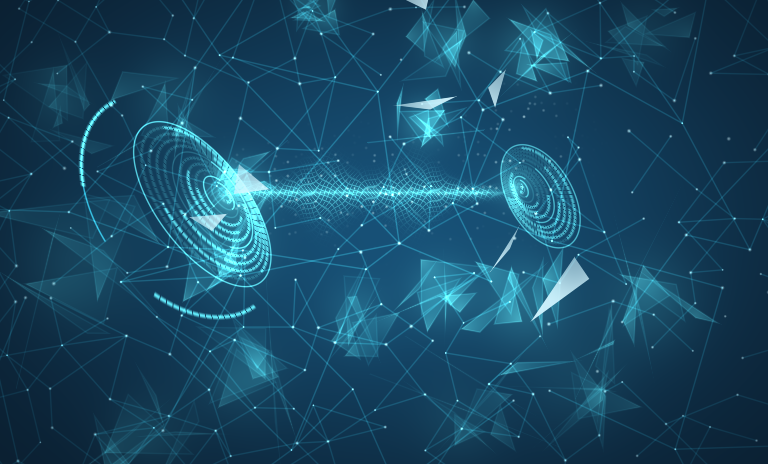
Give the GLSL for this background, as a Shadertoy shader.

```glsl
const vec3 DEEP = vec3(.035, .1, .16), BLUE = vec3(.09, .315, .465);
const vec3 TEAL = vec3(.14, .62, .76), CYAN = vec3(.33, .88, .96), ICE = vec3(.82, .96, 1);
const float TAU = 6.2832, NODE_SIZE = .003, LINE_WIDTH = .0008;
const vec2 LEFT_HUB = vec2(.489, .581), RIGHT_HUB = vec2(1.116, .597);
const vec2 LEFT_AXIS = vec2(.6, -.8), RIGHT_AXIS = vec2(.5, -.866);

// Facet clusters: centre, radius, brightness
const int CLUSTERS = 9, SHARDS = 7;
const vec4 STRONG[CLUSTERS] = vec4[](
  vec4(1.145, .895, .1, .75), vec4(.915, .735, .065, .95), vec4(.965, .91, .08, .55),
  vec4(1.13, .35, .12, .75), vec4(.95, .37, .09, .75), vec4(.5, .46, .1, .7),
  vec4(1.395, .35, .13, .48), vec4(.77, .325, .09, .45), vec4(.53, .59, .07, .65));
const vec4 FAINT[CLUSTERS] = vec4[](
  vec4(.17, .43, .15, .34), vec4(1.245, .18, .13, .26), vec4(.515, .19, .12, .32),
  vec4(.37, .79, .11, .36), vec4(.13, .79, .11, .2), vec4(.32, .07, .11, .28),
  vec4(.99, .09, .11, .26), vec4(1.395, .93, .09, .24), vec4(.687, .985, .06, .55));

// Pale shards, three corners each
const vec2 SHARD[SHARDS * 3] = vec2[](
  vec2(1.238, .446), vec2(1.27, .399), vec2(1.144, .307),
  vec2(1.118, .511), vec2(1.099, .464), vec2(1.058, .416),
  vec2(1.09, .85), vec2(1.052, .811), vec2(1.067, .768),
  vec2(.852, .773), vec2(.983, .792), vec2(.927, .764),
  vec2(.854, 1.01), vec2(.925, 1.01), vec2(.918, .979),
  vec2(.408, .532), vec2(.489, .539), vec2(.457, .502),
  vec2(.515, .646), vec2(.58, .592), vec2(.504, .582));

vec2 hash2(vec2 p) {
  vec3 q = fract(p.xyx * vec3(.1031, .103, .0973));
  q += dot(q, q.yzx + 33.33);
  return fract((q.xx + q.yz) * q.zy);
}
float stroke(float d, float width) { return 1. - smoothstep(0., width + 1. / iResolution.y, d); }
float fill(float d) { return 1. - smoothstep(-.6, .6, d * iResolution.y); }
float segment(vec2 p, vec2 a, vec2 b) {
  vec2 ab = b - a;
  return length(p - a - ab * clamp(dot(p - a, ab) / dot(ab, ab), 0., 1.));
}
float side(vec2 p, vec2 a, vec2 b) { return dot(p - a, normalize(b - a).yx * vec2(1, -1)); }
float triangle(vec2 p, vec2 a, vec2 b, vec2 c) {
  float turn = -sign(side(c, a, b));
  return max(max(turn * side(p, a, b), turn * side(p, b, c)), turn * side(p, c, a));
}
// Distance to a tilted ellipse, and the angle in turns
vec2 ellipse(vec2 p, vec2 radii, vec2 axis, float scale) {
  vec2 q = vec2(dot(p, axis), dot(p, vec2(-axis.y, axis.x))) / radii;
  float r = length(q) + 1e-4;
  return vec2(abs(r - scale) * r / length(q / radii + 1e-4), atan(q.y, q.x + 1e-6) / TAU);
}
float arc(float turn, float middle, float span) {
  return 1. - smoothstep(span - .004, span, abs(fract(turn - middle + .5) - .5));
}
float dashes(float turn, float count) {
  return 1. - smoothstep(.36, .5, abs(fract(turn * count) - .5));
}
float ringStack(vec2 p, vec2 hub, vec2 centre, vec2 radii, vec2 axis) {
  float light = 0.;
  for (int i = 1; i <= 12; i++) {
    float s = float(i) / 12., rim = step(.95, s);
    vec2 h = hash2(vec2(i, 7)), e = ellipse(p - mix(hub, centre, s), radii, axis, s);
    float thick = step(.5, h.x) * (1. - rim);
    float ring = stroke(e.x, mix(.0008, .0038, thick));
    ring *= mix(1., dashes(e.y, floor(24. + 50. * s)), thick);
    light += ring * mix(.22, .85, max(arc(e.y, h.y, .22), rim));
  }
  return light;
}
vec2 offset(int i) { return vec2(i % 3 - 1, i / 3 - 1); }
// Jittered points joined to neighbours: x lines, y nodes
vec2 network(vec2 p, float cell, float keep) {
  vec2 id = floor(p / cell), pts[9], light = vec2(0);
  for (int i = 0; i < 9; i++) {
    vec2 n = id + offset(i) + 40.;
    pts[i] = (n - 39.92 + .84 * hash2(n)) * cell;
    light.y += stroke(length(p - pts[i]), NODE_SIZE * (.3 + hash2(n + 9.).x));
  }
  for (int i = 0; i < 13; i++) {
    if (i == 4) continue;
    int a = i < 9 ? i : (i < 11 ? 1 : 7), b = i < 9 ? 4 : 3 + 2 * (i % 2);
    float shown = step(hash2(2. * id + offset(a) + offset(b) + 80.).x, keep);
    light.x += shown * stroke(segment(p, pts[a], pts[b]), LINE_WIDTH);
  }
  return light;
}
vec3 facets(vec2 p, vec4 cluster, float seed) {
  float r = cluster.z;
  vec2 d = (p - cluster.xy) / r;
  vec3 light = CYAN * .28 * exp(-1.6 * dot(d, d));
  for (int i = 0; i < 7 && length(d) < 2.; i++) {
    vec2 key = vec2(i * 5, seed * 11.), shift = hash2(key) - .5;
    vec2 a = shift + 2. * hash2(key + 1.) - 1.;
    vec2 b = shift + 1.7 * hash2(key + 2.) - .85, c = shift + 1.7 * hash2(key + 3.) - .85;
    float t = triangle(d, a, b, c) * r, fade = exp(-1.4 * length(d - a));
    light += mix(TEAL, CYAN, fade) * (fill(t) * fade * .65 + stroke(abs(t), LINE_WIDTH) * .3);
  }
  return light * cluster.w;
}
void mainImage(out vec4 fragColor, in vec2 fragCoord) {
  vec2 p = fragCoord / iResolution.y, v = (p - vec2(.86, .52)) / vec2(.85, .6);
  float glow = exp(-dot(v, v) * 1.25);
  vec3 col = mix(DEEP, BLUE, glow);
  // Linked points and facets
  vec2 fine = network(p, .095, .34), wide = network(p + 3.7, .23, .42);
  vec3 light = TEAL * (fine.x * .32 + wide.x * .4) * (.2 + glow) + ICE * (fine.y + wide.y) * (.25 + .6 * glow);
  for (int i = 0; i < CLUSTERS; i++)
    light += facets(p, STRONG[i], float(i + 1)) + facets(p, FAINT[i], float(i + 21));
  // Ring stacks and outer arcs
  light += CYAN * ringStack(p, LEFT_HUB, vec2(.436, .56), vec2(.21, .097), LEFT_AXIS);
  light += CYAN * .8 * ringStack(p, RIGHT_HUB, vec2(1.165, .577), vec2(.122, .069), RIGHT_AXIS);
  vec2 e = ellipse(p - vec2(.39, .556), vec2(.268, .178), LEFT_AXIS, 1.);
  light += CYAN * stroke(e.x, .0055) * max(arc(e.y, -.436, .086), arc(e.y, -.09, .09)) * dashes(e.y, 95.);
  light += TEAL * stroke(e.x, .001) * arc(e.y, -.38, .11);
  // Woven beam
  vec2 b = p - vec2(.8, .585), k = (b.xx + vec2(.1, -.09)) / .075, swell = exp(-k * k);
  float reach = 1. - smoothstep(.23, .31, abs(b.x)), y = b.y / (.012 + .04 * (swell.x + swell.y));
  vec2 w = b + .007 * vec2(sin(b.y * 70.), sin(b.x * 48.) + sin(b.x * 91.));
  vec2 net = abs(fract(vec2(w.x + w.y, w.x - w.y) / .014) - .5) * .014;
  light += CYAN * reach * exp(-y * y) * (.12 + .55 * stroke(min(net.x, net.y), LINE_WIDTH));
  light += CYAN * .7 * reach * exp(-abs(b.y) / .006);
  // Sparks and hub flares
  vec2 id = floor(p / .014), spark = hash2(id + 17.), q = p - vec2(1.13, .7), s = b / vec2(.3, .075);
  float cloud = exp(-dot(s * s, vec2(s.x * s.x, 1))) + exp(-dot(q, q) / .006);
  float dotAt = length(p - (id + .3 + .4 * hash2(id + 5.)) * .014);
  light += ICE * stroke(dotAt, .0025) * step(.83, spark.x) * spark.y * cloud;
  light += CYAN * (.75 * exp(-length(p - LEFT_HUB) / .035) + .65 * exp(-length(p - RIGHT_HUB) / .022));
  col += min(light, 1.) * (1. - col);
  for (int i = 0; i < SHARDS * 3; i += 3) {
    float shade = .6 + .35 * smoothstep(0., .12, length(p - SHARD[i]));
    col = mix(col, ICE, fill(triangle(p, SHARD[i], SHARD[i + 1], SHARD[i + 2])) * shade);
  }
  fragColor = vec4(col, 1);
}
```
